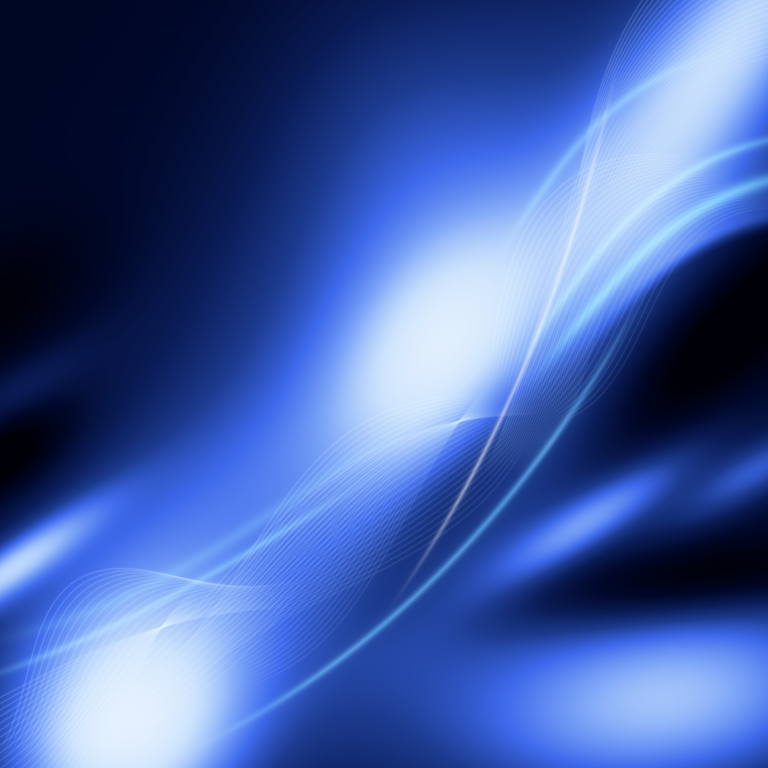
This background is drawn by a WebGL 1 fragment shader. Its source:

```glsl
precision highp float;
// Blue light flowing along a rising diagonal: soft rotated glows are summed into
// one brightness and coloured by a ramp, then bright streaks and fine woven strands
// are screened on as cubic curves in a frame that runs along the diagonal.

#define BASE_LIGHT 0.13
#define STRAND_COUNT 26
#define STRAND_WIDTH 0.0011
#define STRAND_ALPHA 0.23
#define SHOULDER 0.78
#define STREAK_TINT vec3(0.32, 0.64, 0.95)
#define STRAND_TINT vec3(0.62, 0.76, 0.98)

uniform vec2 u_resolution;

// Rotated Gaussian glow.
float glow(vec2 p, vec2 center, vec2 radii, float degrees) {
  float a = radians(degrees);
  vec2 d = p - center;
  vec2 q = vec2(dot(d, vec2(cos(a), sin(a))), dot(d, vec2(-sin(a), cos(a)))) / radii;
  return exp(-dot(q, q));
}

// Brightness to colour, from black through blues to white, with soft highlights.
vec3 ramp(float light) {
  float over = max(light - SHOULDER, 0.0);
  float k = clamp(min(light, SHOULDER) + 0.27 * (1.0 - exp(-over / 0.27)), 0.0, 1.05) / 0.15;
  vec3 c = mix(vec3(0.0, 0.0, 0.03), vec3(0.0, 0.03, 0.16), clamp(k, 0.0, 1.0));
  c = mix(c, vec3(0.04, 0.11, 0.34), clamp(k - 1.0, 0.0, 1.0));
  c = mix(c, vec3(0.11, 0.23, 0.56), clamp(k - 2.0, 0.0, 1.0));
  c = mix(c, vec3(0.24, 0.41, 0.92), clamp(k - 3.0, 0.0, 1.0));
  c = mix(c, vec3(0.49, 0.65, 0.97), clamp(k - 4.0, 0.0, 1.0));
  c = mix(c, vec3(0.80, 0.89, 0.99), clamp(k - 5.0, 0.0, 1.0));
  return mix(c, vec3(1.0), clamp(k - 6.0, 0.0, 1.0));
}

vec3 screen(vec3 base, vec3 added) {
  return 1.0 - (1.0 - base) * (1.0 - clamp(added, 0.0, 1.0));
}

// Cubic passing through four evenly spaced heights.
float cubic(vec4 h, float t) {
  vec4 d = t - vec4(0.0, 1.0, 2.0, 3.0) / 3.0;
  return 4.5 * dot(h, vec4(-d.y * d.z * d.w, 3.0 * d.x * d.z * d.w,
                           -3.0 * d.x * d.y * d.w, d.x * d.y * d.z));
}

// Signed distance to a cubic over a span of the diagonal frame.
float curveDistance(vec2 q, vec2 span, vec4 h) {
  float len = span.y - span.x;
  float t = (q.x - span.x) / len;
  float y = cubic(h, t);
  float slope = (cubic(h, t + 0.01) - y) / (0.01 * len);
  return (q.y - y) / sqrt(2.0 + 0.5 * slope * slope);
}

// Fades a curve out at both ends of its span.
float endFade(float s, vec2 span, float soft) {
  float t = (s - span.x) / (span.y - span.x);
  return smoothstep(0.0, soft, t) * smoothstep(0.0, soft, 1.0 - t);
}

// Bright core with a softer halo.
float streak(vec2 q, vec2 span, vec4 h, float width) {
  float d = curveDistance(q, span, h) / width;
  return (0.65 * exp(-d * d) + 0.30 * exp(-abs(d) * 0.7)) * endFade(q.x, span, 0.3);
}

// Family of thin lines blended from one cubic to another.
float weave(vec2 q, vec2 span, vec4 first, vec4 last, float shift) {
  float width = max(STRAND_WIDTH, 0.65 / u_resolution.y);
  float sum = 0.0;
  for (int i = 0; i < STRAND_COUNT; i++) {
    float k = float(i) / float(STRAND_COUNT - 1);
    vec2 moved = span + shift * k;
    float d = curveDistance(q, moved, mix(first, last, k)) / width;
    sum += exp(-d * d) * endFade(q.x, moved, 0.15) * (1.0 - 0.5 * k);
  }
  return sum * STRAND_ALPHA;
}

void main() {
  vec2 p = gl_FragCoord.xy / u_resolution;
  vec2 q = vec2((p.x + p.y) * 0.5, p.y - p.x);

  // Large glows
  float light = BASE_LIGHT;
  light += 0.47 * glow(p, vec2(0.55, 0.57), vec2(0.52, 0.27), 53.0);
  light += 0.42 * glow(p, vec2(0.575, 0.55), vec2(0.18, 0.105), 55.0);
  light += 0.11 * glow(p, vec2(0.50, 0.84), vec2(0.17, 0.22), 0.0);
  light += 0.60 * glow(p, vec2(0.98, 0.98), vec2(0.38, 0.10), 55.0);
  light += 0.85 * glow(p, vec2(0.165, 0.05), vec2(0.19, 0.15), 50.0);
  light += 0.68 * glow(p, vec2(0.87, 0.09), vec2(0.28, 0.14), 10.0);
  light += 0.20 * glow(p, vec2(0.16, 0.29), vec2(0.30, 0.12), 30.0);
  light += 0.13 * glow(p, vec2(0.50, 0.16), vec2(0.20, 0.20), 0.0);
  light += 0.14 * glow(p, vec2(0.73, 0.40), vec2(0.20, 0.10), 45.0);

  // Blurred side streaks
  light += 0.52 * glow(p, vec2(0.00, 0.25), vec2(0.15, 0.03), 35.0);
  light += 0.42 * glow(p, vec2(0.78, 0.33), vec2(0.16, 0.035), 33.0);
  light += 0.38 * glow(p, vec2(0.99, 0.39), vec2(0.13, 0.035), 30.0);
  light += 0.16 * glow(p, vec2(0.02, 0.49), vec2(0.11, 0.035), 32.0);

  // Shadows
  light -= 0.14 * glow(p, vec2(0.00, 0.60), vec2(0.15, 0.08), 35.0);
  light -= 0.28 * glow(p, vec2(0.00, 0.40), vec2(0.10, 0.045), 32.0);
  light -= 0.34 * glow(p, vec2(0.93, 0.555), vec2(0.24, 0.065), 42.0);
  light -= 0.32 * glow(p, vec2(0.90, 0.245), vec2(0.24, 0.05), 8.0);
  light -= 0.20 * glow(p, vec2(0.61, 0.38), vec2(0.20, 0.055), 50.0);

  // Lit band with a crisp lower edge
  float edge = curveDistance(q, vec2(0.60, 0.855), vec4(-0.25, -0.235, -0.243, -0.315));
  light += 0.36 * smoothstep(0.0, 0.025, edge) * exp(-max(edge, 0.0) / 0.10)
         * smoothstep(0.60, 0.80, q.x);
  vec3 color = ramp(light);

  // Flowing streaks
  float flow = 0.75 * streak(q, vec2(0.10, 0.76), vec4(-0.20, -0.308, -0.302, -0.20), 0.0045);
  flow += 1.00 * streak(q, vec2(0.578, 0.96), vec4(-0.19, -0.168, -0.192, -0.36), 0.009);
  flow += 0.80 * streak(q, vec2(0.57, 0.98), vec4(-0.159, -0.112, -0.125, -0.30), 0.006);
  flow += 0.60 * streak(q, vec2(0.64, 0.95), vec4(0.01, 0.05, 0.055, -0.03), 0.006);
  flow += 0.60 * streak(q, vec2(0.00, 0.46), vec4(0.19, 0.047, -0.045, -0.12), 0.005);
  flow += 0.35 * streak(q, vec2(0.04, 0.56), vec4(0.23, 0.045, -0.04, -0.135), 0.009);
  color = screen(color, STREAK_TINT * flow);
  float thread = streak(q, vec2(0.34, 0.88), vec4(-0.305, -0.220, -0.072, 0.14), 0.0028);
  color = screen(color, vec3(0.55 * thread));

  // Woven strands, from lower left to upper right
  float mesh = weave(q, vec2(0.0, 0.27), vec4(0.02, 0.10, 0.14, -0.12), vec4(-0.10, -0.15, -0.17, -0.14), 0.06);
  mesh += weave(q, vec2(-0.03, 0.30), vec4(0.14, 0.07, -0.02, -0.18), vec4(-0.18, -0.13, -0.03, -0.08), 0.0);
  mesh += weave(q, vec2(0.17, 0.57), vec4(-0.08, -0.045, -0.015, -0.17), vec4(-0.14, -0.19, -0.27, -0.25), 0.0);
  mesh += weave(q, vec2(0.20, 0.59), vec4(-0.05, -0.04, -0.08, -0.26), vec4(-0.20, -0.25, -0.18, -0.14), 0.0);
  mesh += weave(q, vec2(0.56, 0.86), vec4(-0.15, -0.01, 0.022, -0.13), vec4(-0.27, -0.28, -0.22, -0.30), 0.02);
  mesh += weave(q, vec2(0.50, 0.84), vec4(-0.25, -0.15, -0.02, 0.09), vec4(-0.30, -0.24, -0.13, -0.17), 0.03);
  mesh += weave(q, vec2(0.74, 1.04), vec4(-0.02, 0.11, 0.17, 0.15), vec4(-0.04, 0.0, -0.05, -0.18), 0.0);
  color = screen(color, STRAND_TINT * (1.0 - exp(-mesh)));

  gl_FragColor = vec4(color, 1.0);
}
```
